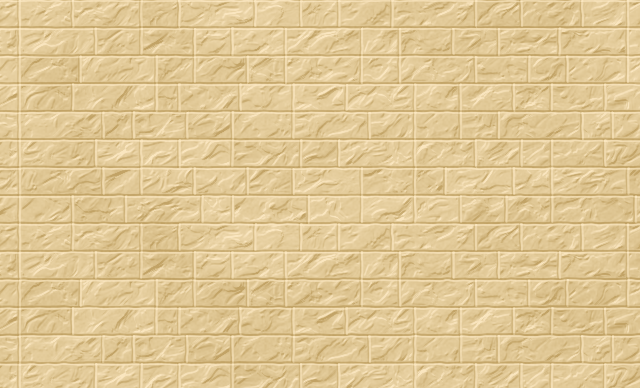
A WebGL 1 fragment shader for this texture:

```glsl
precision highp float;
// Cream split-face stone wall: flat courses of bricks with varied lengths.
// Joints snap to a shared module and the layout recurs every eight courses;
// a terraced noise relief, lit from the upper left, chisels each brick face.
uniform vec2 u_resolution;

// Lengths are measured in course heights, with y pointing down.
const float COURSES = 13.88;     // courses down the canvas
const float REPEAT = 8.0;        // courses before the layout recurs
const float MODULE = 0.272;      // grid step for the vertical joints
const float BAY = 7.0 * MODULE;  // mean brick length
const float START = 0.685;       // joint shared by every course

const vec3 SHADOW = vec3(0.76, 0.64, 0.40);
const vec3 STONE = vec3(0.885, 0.79, 0.595);
const vec3 HIGHLIGHT = vec3(0.98, 0.90, 0.75);

float hash(vec2 p) {
  vec3 q = fract(vec3(p.xyx) * 0.1031);
  q += dot(q, q.yzx + 33.33);
  return fract((q.x + q.y) * q.z);
}

float noise(vec2 p) {
  vec2 i = floor(p);
  vec2 f = fract(p);
  f = f * f * (3.0 - 2.0 * f);
  float a = mix(hash(i), hash(i + vec2(1.0, 0.0)), f.x);
  float b = mix(hash(i + vec2(0.0, 1.0)), hash(i + 1.0), f.x);
  return mix(a, b, f.y);
}

float fbm(vec2 p) {
  float sum = 0.0;
  float gain = 0.5;
  for (int i = 0; i < 4; i++) {
    sum += gain * noise(p);
    p = mat2(1.6, 1.2, -1.2, 1.6) * p + 7.3;
    gain *= 0.5;
  }
  return sum;
}

// Rough height with broken ledges rising to the right
float relief(vec2 p) {
  vec2 q = vec2(dot(p, vec2(0.85, -0.5)) * 1.2, dot(p, vec2(0.5, 0.85)) * 2.3);
  q += 0.8 * vec2(noise(q * 1.3 + 11.0), noise(q * 1.3 + 47.0));
  float height = fbm(q);
  float steps = height * 5.0;
  float ledges = (floor(steps) + smoothstep(0.3, 0.7, fract(steps))) / 5.0;
  return mix(height, ledges, 0.55);
}

// Position of the joint that opens a bay
float jointAt(float bay, float row) {
  float shift = floor(hash(vec2(bay + 20.0, row * 3.0 + 5.0)) * 5.0);
  return START + bay * BAY + MODULE * shift * step(0.5, abs(bay));
}

// Soft line around a signed distance
float band(float d, float centre, float halfWidth, float soft) {
  return 1.0 - smoothstep(halfWidth - soft, halfWidth + soft, abs(d - centre));
}

// Signed offset from the nearer of two joints
float nearer(float fromFirst, float fromSecond) {
  return abs(fromFirst) < abs(fromSecond) ? fromFirst : fromSecond;
}

vec3 stoneRamp(float shade) {
  vec3 color = mix(SHADOW, STONE, clamp(shade * 2.0, 0.0, 1.0));
  return mix(color, HIGHLIGHT, clamp(shade * 2.0 - 1.0, 0.0, 1.0));
}

void main() {
  float pixel = COURSES / u_resolution.y;
  vec2 p = vec2(gl_FragCoord.x, u_resolution.y - gl_FragCoord.y) * pixel;

  // Slightly uneven brick edges
  vec2 wall = p + 0.035 * (vec2(noise(p * 3.5), noise(p * 3.5 + 31.0)) - 0.5);
  wall.y += 0.015;

  // Brick lookup
  float row = mod(floor(wall.y), REPEAT);
  float bay = floor((wall.x - START) / BAY);
  if (wall.x < jointAt(bay, row)) bay -= 1.0;
  float across = nearer(wall.x - jointAt(bay, row), wall.x - jointAt(bay + 1.0, row));
  float down = nearer(fract(wall.y), fract(wall.y) - 1.0);

  // Chiselled face, fading out towards the joints
  vec2 brick = vec2(bay + 20.0, row + 3.0);
  vec2 seed = 40.0 * vec2(hash(brick), hash(brick + 60.0));
  vec2 face = vec2(p.x, fract(wall.y)) + seed;
  vec2 toLight = vec2(-0.5, -0.85) * 0.07;
  float lit = relief(face) - relief(face + toLight);
  float inside = smoothstep(0.03, 0.14, min(abs(across), abs(down)));
  float shade = 0.5 + 2.6 * lit * inside;

  // Tone of each brick, broad weathering and fine grain
  shade += 0.10 * (hash(brick + 90.0) - 0.5);
  shade += 0.14 * (noise(p * 0.35 + 5.0) - 0.5);
  shade += 0.10 * (noise(p * 14.0) - 0.5);

  // Joints: shaded brick edge beside a bright lip
  float soft = max(0.02, 0.5 * pixel);
  shade += 0.30 * band(across, 0.03, 0.035, soft);
  shade -= 0.24 * band(across, -0.04, 0.025, soft);
  shade -= 0.42 * band(down, -0.015, 0.035, soft);
  shade += 0.36 * band(down, 0.055, 0.03, soft);

  gl_FragColor = vec4(stoneRamp(shade), 1.0);
}
```
